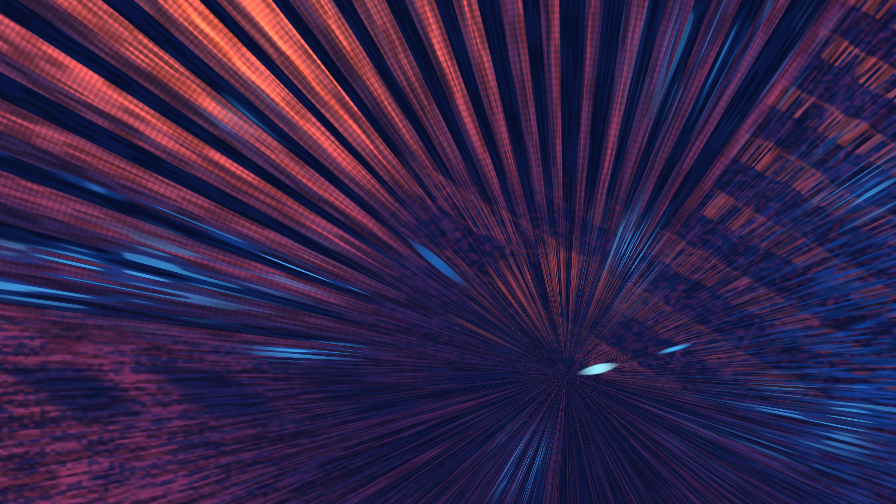
This background is drawn by a WebGL 1 fragment shader. Its source:

```glsl
precision highp float;
uniform vec2 u_resolution;

const vec3 NAVY = vec3(0.04, 0.08, 0.25);
const vec3 PURPLE = vec3(0.25, 0.12, 0.30);
const vec3 MAROON = vec3(0.43, 0.17, 0.32);
const vec3 CORAL = vec3(0.88, 0.36, 0.31);
const vec3 RUST = vec3(0.64, 0.26, 0.27);
const vec3 BLUE = vec3(0.06, 0.23, 0.56);
const vec3 CYAN = vec3(0.28, 0.68, 0.94);
const vec2 HUB = vec2(1.123, 0.259);

float hash(vec2 p) { return fract(sin(dot(p, vec2(127.1, 311.7))) * 4375.85); }

float noise(vec2 p) {
  vec2 i = floor(p);
  vec2 f = fract(p);
  f = f * f * (3.0 - 2.0 * f);
  float low = mix(hash(i), hash(i + vec2(1.0, 0.0)), f.x);
  float high = mix(hash(i + vec2(0.0, 1.0)), hash(i + 1.0), f.x);
  return mix(low, high, f.y);
}

float band(float x, float from, float to, float soft) {
  return smoothstep(from - soft, from + soft, x) * (1.0 - smoothstep(to - soft, to + soft, x));
}

float spot(vec2 p, vec2 centre, vec2 size) {
  vec2 d = (p - centre) / size;
  return exp(-dot(d, d));
}

// Lens-shaped sliver, tapered at both ends
float sliver(vec2 p, vec2 centre, float halfLength, float width, float tilt) {
  vec2 d = p - centre;
  d = vec2(dot(d, vec2(cos(tilt), sin(tilt))), dot(d, vec2(-sin(tilt), cos(tilt))));
  float taper = max(1.0 - d.x * d.x / (halfLength * halfLength), 0.0);
  return taper * (1.0 - smoothstep(width * taper - 0.002, width * taper + 0.002, abs(d.y)));
}

// Stepped plates with streaked fronts, descending to the right
vec3 terraces(vec2 q, float deg, float r) {
  float level = (dot(q, vec2(0.5, 0.87)) + 0.012 * noise(q * 22.0)) / 0.127 - 0.25;
  float along = dot(q, vec2(0.87, -0.5));
  float front = band(fract(level), 0.06, 0.5, 0.03);
  float lip = band(fract(level), 0.43, 0.5, 0.03);
  float joint = band(fract(along * 6.0 + floor(level) * 0.37), 0.02, 0.07, 0.02);
  float grain = smoothstep(0.3, 0.7, noise(vec2(deg * 2.6, r * 9.0)));
  float height = smoothstep(0.1, 0.7, q.y);
  float rough = smoothstep(0.3, 0.8, noise(q * vec2(95.0, 140.0)));
  vec3 plate = mix(NAVY, PURPLE, 0.1 + 0.55 * rough + 0.4 * joint + 0.2 * height * grain);
  return mix(plate, RUST, front * (0.35 + 0.45 * height) * max(grain, 0.6 * lip));
}

// Mottled ground with a row of slanted dark recesses
vec3 ground(vec2 p, float deg, float r) {
  float warm = 1.0 - smoothstep(0.0, 1.05, p.x + 0.3 * p.y);
  float grain = 0.5 * noise(p * vec2(95.0, 160.0)) + 0.5 * noise(vec2(deg * 2.4, r * 12.0));
  vec2 slant = vec2(p.x + p.y * 1.3, p.y - p.x * 0.25);
  float light = 0.15 + 0.9 * smoothstep(0.2, 0.8, grain) + 0.3 * noise(slant * 17.0);
  vec3 col = mix(NAVY, mix(PURPLE, MAROON, warm), light * (0.5 + 0.4 * warm));
  float slot = band(fract(slant.x / 0.28 - 0.1), 0.2, 0.75, 0.12);
  return mix(col, NAVY, 0.75 * slot * band(p.y, 0.17, 0.27, 0.02));
}

// Long radial beams: rgb is colour, a is coverage
vec4 beams(vec2 p, float deg, float r) {
  float lane = (deg - 1.0) / 6.4;
  float seed = hash(vec2(floor(lane), 3.0));
  float right = smoothstep(-45.0, 0.0, deg);
  float gap = mix(0.14, 0.25, right) * (0.7 + 0.6 * hash(vec2(floor(lane + 0.5), 8.0)));
  float soft = 0.015 / max(r, 0.1);
  float bar = smoothstep(gap - soft, gap + soft, abs(fract(lane + 0.5) - 0.5));
  float face = mix(0.5, 1.0, smoothstep(0.4, 0.4 + 2.0 * soft, fract(lane)));
  float strips = 0.45 + 0.85 * noise(vec2(deg * 1.1, r * 1.5));
  float fine = 0.7 + 0.6 * noise(vec2(deg * 4.0, r * 9.0));
  float ribs = 0.9 + 0.1 * sin(r * 480.0);
  float glow = spot(p, vec2(0.5, 1.0), vec2(0.5, 0.36));
  float shade = face * strips * fine * ribs * (0.9 + 0.3 * seed) * (1.0 - 0.25 * right);
  shade *= 1.0 - 0.25 * band(deg, -90.0, -66.0, 6.0);
  vec3 lit = mix(NAVY, mix(MAROON, CORAL, glow), 1.1 * shade);
  float inner = mix(0.38, 0.26, right) + 0.1 * seed;
  float cover = smoothstep(inner - 0.1, inner + 0.14, r) * band(deg, -84.0, 38.0, 4.0);
  return vec4(mix(NAVY * 0.85, lit, bar), cover);
}

// Regions where reflections gather
float sparkleField(vec2 p, float deg, float r) {
  float f = spot(p, vec2(0.14, 0.45), vec2(0.4, 0.07)) + spot(p, vec2(0.61, 0.305), vec2(0.1, 0.02));
  f += 0.7 * spot(p, vec2(1.25, 0.5), vec2(0.06, 0.09)) + 0.8 * spot(p, vec2(1.64, 0.17), vec2(0.22, 0.08));
  f += 0.7 * spot(p, vec2(1.03, 0.08), vec2(0.06, 0.07)) + 0.7 * spot(p, vec2(1.72, 0.62), vec2(0.09, 0.08));
  f += 0.5 * spot(p, vec2(1.42, 0.9), vec2(0.16, 0.14)) + 0.4 * spot(p, vec2(0.5, 0.77), vec2(0.08, 0.06));
  return min(f + 0.9 * band(deg, -68.9, -67.7, 0.3) * smoothstep(0.4, 0.5, r), 1.0);
}

void main() {
  vec2 p = gl_FragCoord.xy / u_resolution.y;
  vec2 q = p - HUB;
  float r = length(q);
  float deg = degrees(atan(q.x, q.y + 0.00001));
  float hair = noise(vec2(deg * 2.2, r * 5.0));

  // Surfaces, bluer towards the right edge
  vec3 col = mix(ground(p, deg, r), terraces(q, deg, r), band(deg, -48.0, 103.0, 10.0));
  float edgeBlue = spot(p, vec2(1.85, 0.3), vec2(0.34, 0.36));
  col = mix(col, BLUE, edgeBlue * smoothstep(0.3, 0.8, noise(vec2(deg * 2.0, r * 22.0))));

  // Fine rays below the hub
  float lower = smoothstep(75.0, 115.0, abs(deg)) * (1.0 - smoothstep(0.2, 0.85, r));
  float ray = 0.5 * hair + 0.5 * noise(vec2(deg * 0.75, r * 2.0));
  col = mix(col, mix(NAVY * 0.85, PURPLE, smoothstep(0.4, 0.8, ray)), 0.75 * lower);

  // Beam fan and the short spikes inside it
  vec4 fan = beams(p, deg, r);
  col = mix(col, fan.rgb, fan.a);
  float spike = smoothstep(0.35, 0.75, 0.5 * noise(vec2(deg * 0.5, 2.0)) + 0.5 * hair);
  float crown = band(deg, -70.0, 42.0, 14.0) * band(r, 0.03, 0.2 + 0.08 * ray, 0.05);
  col = mix(col, mix(NAVY, RUST, spike * smoothstep(0.0, 0.22, r)), 0.65 * crown);
  col *= 0.8 + 0.4 * smoothstep(0.25, 0.75, noise(vec2(deg * 3.1, r * 16.0)));

  // Broken radial reflections and bright slivers
  float field = sparkleField(p, deg, r);
  float dash = noise(vec2(deg * 2.3, r * 7.0));
  col = mix(col, BLUE, 0.75 * field * smoothstep(0.4, 0.65, dash));
  col = mix(col, CYAN, 0.9 * field * smoothstep(0.7, 0.84, dash));
  col = mix(col, mix(BLUE, CYAN, 0.3), sliver(p, vec2(0.868, 0.479), 0.085, 0.009, -0.68));
  col = mix(col, CYAN, sliver(p, vec2(1.338, 0.308), 0.042, 0.004, 0.27));
  col = mix(col, vec3(0.6, 0.94, 1.0), sliver(p, vec2(1.187, 0.268), 0.046, 0.009, 0.22));
  gl_FragColor = vec4(col, 1.0);
}
```
